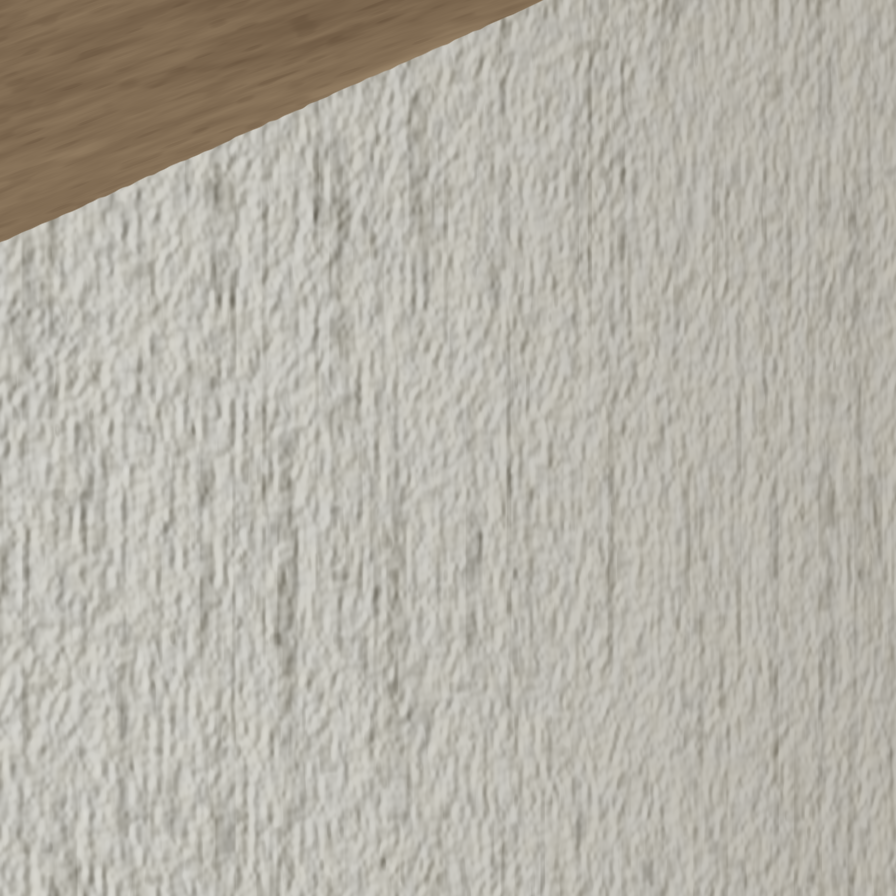
Give the GLSL for this texture, as a WebGL 1 fragment shader.

```glsl
#ifdef GL_FRAGMENT_PRECISION_HIGH
precision highp float;
#else
precision mediump float;
#endif
// Pale combed plaster with fine vertical ridges below a slanted wooden board.

uniform vec2 u_resolution;

#define EDGE_HEIGHT 0.729
#define EDGE_SLOPE 0.446
#define GRAIN_SLOPE 0.36
#define RIDGE_DENSITY 124.0
#define RIDGE_CROWDING 26.0
#define RELIEF 0.30
#define PIT_DEPTH 0.12
#define GROOVE_DEPTH 0.11
#define PLASTER_LIGHT vec3(0.772, 0.766, 0.735)
#define PLASTER_SHADE vec3(0.716, 0.702, 0.664)
#define WOOD_LIGHT vec3(0.610, 0.525, 0.415)
#define WOOD_DARK vec3(0.425, 0.345, 0.260)

float hash(vec2 p) {
  vec3 q = fract(p.xyx * vec3(0.1031, 0.1030, 0.0973));
  q += dot(q, q.yzx + 33.33);
  return fract((q.x + q.y) * q.z);
}

float noise(vec2 p) {
  vec2 cell = floor(p);
  vec2 f = fract(p);
  f = f * f * (3.0 - 2.0 * f);
  float low = mix(hash(cell), hash(cell + vec2(1.0, 0.0)), f.x);
  float high = mix(hash(cell + vec2(0.0, 1.0)), hash(cell + 1.0), f.x);
  return mix(low, high, f.y);
}

float fbm(vec2 p) {
  float sum = 0.0;
  float weight = 0.5;
  for (int i = 0; i < 4; i++) {
    sum += weight * noise(p);
    p = p * 2.03 + vec2(17.3, 9.1);
    weight *= 0.5;
  }
  return sum / 0.9375;
}

// Surface height: upright ridges broken by slanted crumbs and grit.
float plasterHeight(vec2 p, float slanted) {
  float ridges = noise(p * vec2(1.0, 0.34));
  float crumbs = noise(vec2(p.x - 0.40 * p.y, p.y * 0.50 + 0.15 * p.x) + 31.0);
  float grit = noise(p * vec2(1.5, 1.05) + 73.0);
  return mix(ridges, crumbs, 0.15 + 0.5 * slanted) * 0.78 + grit * 0.30;
}

// Thin straight grooves, running far in places and broken into dashes.
float grooves(vec2 p) {
  float line = smoothstep(0.60, 0.92, noise(vec2(p.x * 0.85 + 50.0, p.y * 0.022)));
  float dashes = smoothstep(0.25, 0.75, noise(p * vec2(0.6, 0.42) + 150.0));
  return line * (0.25 + 0.75 * dashes);
}

vec3 plaster(vec2 uv) {
  // Ridges crowd together toward the right.
  vec2 straight = vec2(uv.x * (RIDGE_DENSITY + RIDGE_CROWDING * uv.x),
                       uv.y * RIDGE_DENSITY);
  vec2 p = straight;
  p.x += 0.3 * (noise(uv * vec2(40.0, 45.0)) - 0.5);

  // Light from the upper left picks out the slopes.
  float slanted = smoothstep(0.35, 0.65, noise(p * vec2(0.09, 0.07) + 5.0));
  float slope = plasterHeight(p, slanted)
              - plasterHeight(p + vec2(-0.65, 0.35), slanted);
  float fade = mix(1.10, 0.68, smoothstep(0.15, 1.0, uv.x));

  // Crests are flattened, hollows stay deep.
  float detail = RELIEF * slope * (slope > 0.0 ? 0.72 : 1.0);
  float combed = noise(vec2(straight.x * 0.8 + 90.0, uv.y * 5.0)) - 0.5;
  detail += 0.035 * combed - GROOVE_DEPTH * grooves(straight);
  float pits = smoothstep(0.58, 0.95, noise(p * vec2(1.0, 0.45) + 113.0));
  detail -= PIT_DEPTH * pits * (0.5 - 0.8 * combed);
  detail = min(detail, 0.04 + 0.4 * (detail - 0.04));

  float shade = smoothstep(0.10, 1.1, uv.x - 0.06 * (1.0 - uv.y));
  shade += 0.20 * smoothstep(0.55, 1.0, uv.y) * (1.0 - uv.x);
  shade += 0.14 * (fbm(uv * vec2(9.0, 6.0) + 4.0) - 0.5);
  vec3 colour = mix(PLASTER_LIGHT, PLASTER_SHADE, clamp(shade, 0.0, 1.0));
  colour += fade * detail * vec3(0.98, 1.0, 1.04);

  // Faint warm flecks.
  float tint = noise(p * vec2(0.45, 0.3) + 19.0) - 0.5;
  return colour + tint * vec3(0.006, 0.001, -0.014);
}

vec3 wood(vec2 uv) {
  // Coordinates along and across the grain.
  vec2 grain = vec2(uv.x + GRAIN_SLOPE * uv.y, uv.y - GRAIN_SLOPE * uv.x);
  grain.y += 0.008 * (noise(grain * vec2(4.0, 9.0)) - 0.5);
  float bands = fbm(grain * vec2(1.3, 26.0) + 8.0);
  float fibres = fbm(grain * vec2(13.0, 120.0) + 41.0);
  float pores = smoothstep(0.60, 0.9, noise(grain * vec2(32.0, 180.0)));
  float tone = 0.53 + 0.95 * (bands - 0.5) + 0.60 * (fibres - 0.5);
  tone += 0.10 * (uv.x - 0.2) - 0.16 * pores;
  return mix(WOOD_DARK, WOOD_LIGHT, clamp(tone, 0.0, 1.0));
}

void main() {
  vec2 uv = gl_FragCoord.xy / u_resolution;
  float pixel = 1.0 / min(u_resolution.x, u_resolution.y);

  // Signed distance to the board edge.
  float edge = (uv.y - EDGE_HEIGHT - EDGE_SLOPE * uv.x)
             / sqrt(1.0 + EDGE_SLOPE * EDGE_SLOPE);
  edge += 0.002 * (noise(uv * vec2(110.0, 60.0)) - 0.5);
  vec3 colour = mix(plaster(uv), wood(uv), smoothstep(-pixel, pixel, edge));
  gl_FragColor = vec4(clamp(colour, 0.0, 1.0), 1.0);
}
```
